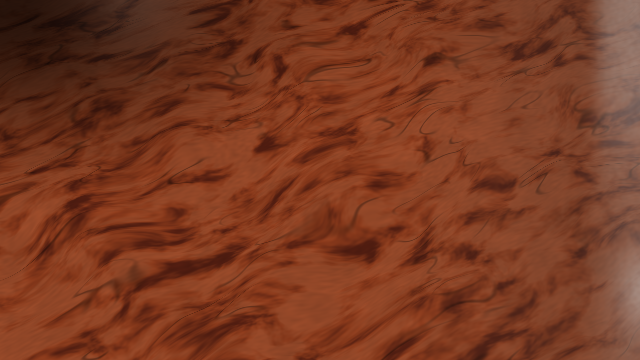
Give the GLSL for this texture, as a Shadertoy shader.

```glsl
// Polished burl wood seen at a slant: stretched, warped gradient noise gives
// the dark flecks, ridged noise the hair-fine veins; broad formulas then add
// the shadowed corner and the pale sheen along the right edge.

const float GRAIN_ANGLE = 0.49;               // radians above horizontal
const vec2  FLECK_FREQ  = vec2(9.0, 23.0);    // along and across the grain
const vec2  PATCH_FREQ  = vec2(2.6, 4.6);
const float WARP_FREQ   = 4.5;
const float WARP_AMOUNT = 0.075;
const float VEIN_DEPTH  = 0.30;
const float PORE_DEPTH  = 0.10;
const float CORNER_LIGHT = 0.30;

const vec3 CLAY  = vec3(0.555, 0.268, 0.150);
const vec3 EMBER = vec3(0.515, 0.215, 0.100);
const vec3 UMBER = vec3(0.270, 0.092, 0.056);
const vec3 SHEEN = vec3(0.770, 0.770, 0.770);

vec2 hashGradient(vec2 cell) {
    vec3 h = fract(cell.xyx * vec3(0.1031, 0.1030, 0.0973));
    h += dot(h, h.yzx + 33.33);
    return fract((h.xx + h.yz) * h.zy) * 2.0 - 1.0;
}

float gradientNoise(vec2 p) {
    vec2 cell = floor(p), f = p - cell;
    vec2 blend = f * f * f * (f * (f * 6.0 - 15.0) + 10.0);
    vec2 e = vec2(1.0, 0.0);
    float a = dot(hashGradient(cell), f);
    float b = dot(hashGradient(cell + e.xy), f - e.xy);
    float c = dot(hashGradient(cell + e.yx), f - e.yx);
    float d = dot(hashGradient(cell + e.xx), f - e.xx);
    return mix(mix(a, b, blend.x), mix(c, d, blend.x), blend.y);
}

float fbm(vec2 p) {
    float sum = 0.0, amplitude = 1.0;
    for (int i = 0; i < 4; i++) {
        sum += amplitude * gradientNoise(p);
        p = p * 2.03 + vec2(17.3, 9.1);
        amplitude *= 0.55;
    }
    return sum;
}

// Tilts the canvas so that the grain gets finer and flatter towards the top.
vec2 tiltedPlane(vec2 p) {
    return vec2(p.x - 0.89, p.y) / (1.5 - 0.5 * p.y);
}

vec3 woodColour(vec2 plane) {
    // Wavy grain coordinates: x runs along the fibres, y across them
    vec2 wave = vec2(gradientNoise(plane * WARP_FREQ + 31.7),
                     gradientNoise(plane * WARP_FREQ + 74.2));
    plane += WARP_AMOUNT * wave;
    float c = cos(GRAIN_ANGLE), s = sin(GRAIN_ANGLE);
    vec2 grain = vec2(c * plane.x + s * plane.y, c * plane.y - s * plane.x) + 20.0;

    // Flecks gather in patches and leave calmer wood between them
    float patches = fbm(grain * PATCH_FREQ);
    vec2 fleckPos = grain * FLECK_FREQ;
    fleckPos += 0.7 * vec2(gradientNoise(fleckPos * 0.8 + 5.3),
                           gradientNoise(fleckPos * 0.8 + 48.6));
    float fleck = fbm(fleckPos);
    float stain = fleck + 0.5 * patches;

    vec3 colour = mix(CLAY, EMBER, smoothstep(-0.20, 0.16, stain));
    colour = mix(colour, UMBER, 0.88 * smoothstep(0.04, 0.60, stain));

    // Thin broken veins and fine pores
    float ridge = abs(gradientNoise(fleckPos * vec2(0.9, 1.3) + 63.0));
    float broken = smoothstep(0.0, 0.3, gradientNoise(fleckPos * 0.6 + 12.0));
    float vein = (1.0 - smoothstep(0.0, 0.06, ridge)) * broken;
    float pores = gradientNoise(grain * vec2(45.0, 150.0));
    float mottle = gradientNoise(grain * vec2(14.0, 19.0) + 9.0);
    return colour * (1.0 - VEIN_DEPTH * vein) * (1.0 + PORE_DEPTH * (pores + mottle));
}

float softSpot(vec2 uv, vec2 centre, vec2 radius) {
    vec2 d = (uv - centre) / radius;
    return exp(-dot(d, d));
}

void mainImage(out vec4 fragColor, in vec2 fragCoord) {
    vec2 uv = fragCoord / iResolution.xy;
    vec2 p = fragCoord / iResolution.y;
    vec3 colour = woodColour(tiltedPlane(p));

    // Shadow in the upper left, slight falloff to the top and right
    float fromCorner = length((uv - vec2(0.0, 1.0)) * vec2(1.1, 1.0));
    float light = mix(CORNER_LIGHT, 1.03, smoothstep(0.0, 0.62, fromCorner));
    light *= 1.0 - 0.18 * smoothstep(0.60, 1.0, uv.x);
    light *= 1.0 - 0.10 * smoothstep(0.65, 1.0, uv.y);
    colour *= light;

    // Sheen: faint haze, tall window reflection, two small spots
    float upper = smoothstep(0.35, 0.85, uv.y);
    float haze = 0.07 * smoothstep(0.55, 0.95, uv.x);
    haze += mix(0.17, 0.20, upper) * smoothstep(0.89, 1.0, uv.x);
    haze += 0.20 * upper * smoothstep(0.915, 0.955, uv.x);
    haze += 0.34 * softSpot(uv, vec2(1.01, 0.19), vec2(0.045, 0.12));
    haze += 0.11 * softSpot(uv, vec2(0.21, 1.02), vec2(0.09, 0.16));
    haze *= 1.0 + 0.12 * gradientNoise(p * 70.0);
    colour = mix(colour, SHEEN, clamp(haze, 0.0, 1.0));

    fragColor = vec4(clamp(colour, 0.0, 1.0), 1.0);
}
```
